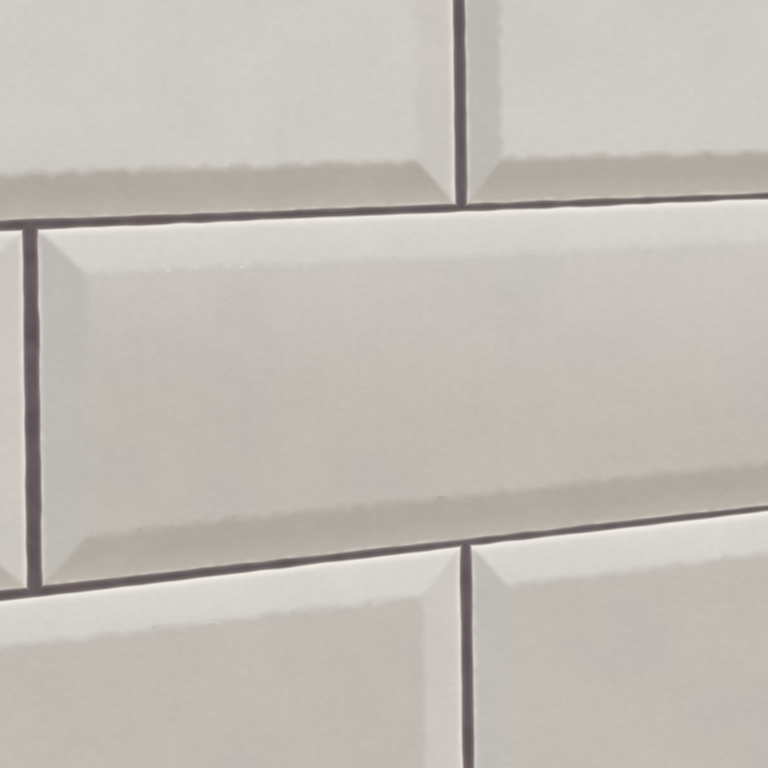
A Shadertoy shader for this pattern:

```glsl
// Layout, in canvas heights
const float TILE_WIDTH = 1.124;
const float FIRST_JOINT = 0.048;
const float JOINT_LEAN = 0.0125;
const vec2 BED_LOWER = vec2(0.224, 0.1145);   // height at left, slope
const vec2 BED_UPPER = vec2(0.706, 0.039);
const float RECEDE = 0.45;                    // narrowing toward the right
const vec2 GROUT_HALF = vec2(0.0102, 0.0068); // upright, level
const vec2 BEVEL = vec2(0.066, 0.062);
const float EDGE_BLUR = 0.0022;
const float WOBBLE = 0.0016;

// Colours
const vec3 FACE_LOW = vec3(0.755, 0.732, 0.702);
const vec3 FACE_HIGH = vec3(0.812, 0.797, 0.773);
const vec3 BEVEL_LEFT = vec3(0.748, 0.731, 0.709);
const vec3 BEVEL_RIGHT = vec3(0.797, 0.779, 0.752);
const vec3 BEVEL_BOTTOM = vec3(0.695, 0.668, 0.632);
const vec3 BEVEL_TOP = vec3(0.825, 0.811, 0.790);
const vec3 GLINT = vec3(0.955, 0.935, 0.905);
const vec3 GROUT_DARK = vec3(0.385, 0.345, 0.350);
const vec3 GROUT_LIGHT = vec3(0.470, 0.430, 0.425);

float hash(vec2 p) {
    return fract(sin(dot(p, vec2(127.1, 311.7))) * 43758.5453);
}

float noise(vec2 p) {
    vec2 i = floor(p), f = fract(p);
    f = f * f * (3.0 - 2.0 * f);
    return mix(mix(hash(i), hash(i + vec2(1, 0)), f.x),
               mix(hash(i + vec2(0, 1)), hash(i + vec2(1, 1)), f.x), f.y);
}

float fbm(vec2 p) {
    float sum = 0.0, gain = 0.5;
    for (int i = 0; i < 4; i++) {
        sum += gain * noise(p);
        p = p * 2.03 + 17.3;
        gain *= 0.5;
    }
    return sum;
}

// Distances to the left, right, bottom and top joint centres
vec4 tileSides(vec2 p, out vec2 id) {
    float lower = BED_LOWER.x + BED_LOWER.y * p.x;
    float height = BED_UPPER.x + BED_UPPER.y * p.x - lower;
    float v = (p.y - lower) / height;
    id.y = floor(v);
    float u = (p.x + JOINT_LEAN * p.y - FIRST_JOINT) / TILE_WIDTH
            + 0.5 * mod(id.y, 2.0);
    id.x = floor(u);
    u = fract(u);
    v = fract(v);
    return vec4(vec2(u, 1.0 - u) * TILE_WIDTH, vec2(v, 1.0 - v) * height);
}

vec3 glaze(vec2 p, vec2 id, vec4 edge, float recede) {
    vec3 face = mix(FACE_LOW, FACE_HIGH, smoothstep(0.45, 0.86, p.y + 0.06 * p.x));

    // Mitred bevels: the nearest side wins
    float ragged = 0.10 * (noise(p * 75.0) - 0.5);
    vec4 n = edge / vec4(vec2(BEVEL.x * recede), vec2(BEVEL.y * (1.0 - 0.1 * p.x)));
    float side = min(n.x, n.y), level = min(n.z, n.w);
    vec3 sideTone = n.x < n.y ? BEVEL_LEFT : BEVEL_RIGHT;
    vec3 levelTone = n.z < n.w
        ? mix(BEVEL_BOTTOM + 0.035, BEVEL_BOTTOM, smoothstep(0.0, 0.6, n.z))
        : BEVEL_TOP + 0.025 * (1.0 - n.w);
    vec3 slope = mix(sideTone, levelTone, smoothstep(-0.12, 0.12, side - level));
    float depth = min(side, level) + ragged;
    vec3 col = mix(slope, face, smoothstep(0.84, 1.12, depth));

    // Chips along the level ridges
    float ridge = exp(-pow((level - 1.0) / 0.07, 2.0)) * step(1.0, side);
    float chip = smoothstep(0.72, 0.92, noise(p * vec2(105.0, 190.0)));
    col += ridge * chip * (0.09 * noise(p * 43.0) - 0.05);

    // Worn highlights on the rims
    float wear = noise(p * 95.0);
    vec4 rim = exp(-pow(edge / vec4(0.0045, 0.0050, 0.0040, 0.0065), vec4(2.0)));
    rim *= vec4(0.40 * wear + 0.1, 0.45 + 0.2 * wear, 0.45 * wear, 0.85 + 0.15 * wear);
    col = mix(col, GLINT, clamp(max(max(rim.x, rim.y), max(rim.z, rim.w)), 0.0, 1.0));

    // Mottling, grain and tile tint
    float mottle = fbm(p * 13.0 + id * 7.0) - 0.47;
    col += mottle * vec3(0.032, 0.026, 0.022);
    col += 0.014 * (noise(p * vec2(150.0, 210.0)) - 0.5);
    return col + 0.008 * (hash(id + 3.0) - 0.5);
}

void mainImage(out vec4 fragColor, in vec2 fragCoord) {
    vec2 p = fragCoord / iResolution.y;
    float recede = 1.0 - RECEDE * p.x;
    vec2 id;
    vec4 sides = tileSides(p, id);
    vec4 edge = sides - GROUT_HALF.xxyy * recede;
    edge += WOBBLE * (noise(p * 38.0) - 0.5);
    float inside = min(min(edge.x, edge.y), min(edge.z, edge.w));

    // Grout, darkest at its core
    float core = smoothstep(0.0, -0.006, inside);
    vec3 grout = mix(GROUT_LIGHT, GROUT_DARK, core);
    grout += 0.07 * (fbm(p * 48.0) - 0.47);

    float blur = max(EDGE_BLUR, 0.75 / iResolution.y);
    vec3 col = mix(grout, glaze(p, id, max(edge, 0.0), recede),
                   smoothstep(-blur, blur, inside));
    fragColor = vec4(clamp(col, 0.0, 1.0), 1.0);
}
```
